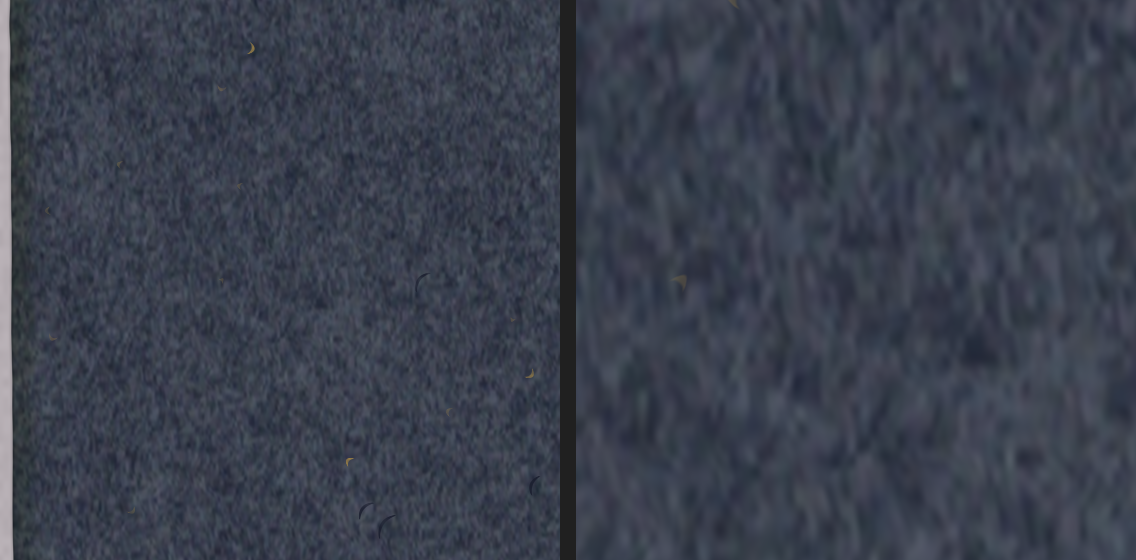
Left, the full canvas; right, a detail of the centre.
This texture is drawn by a three.js fragment shader. Its source:

```glsl
// Slate blue felted paper with a pale strip and a darker, greenish edge at left.
// Stretched value noise forms the upright grain; bent capsules, scattered by
// hash, form the straw coloured flecks and the dark embedded fibres.

varying vec2 vUv;

float hash(vec2 p) {
  vec3 q = fract(vec3(p.xyx) * 0.1031);
  q += dot(q, q.yzx + 33.33);
  return fract((q.x + q.y) * q.z);
}

// Value noise, centred on zero
float noise(vec2 p) {
  vec2 cell = floor(p);
  vec2 f = fract(p);
  f = f * f * (3.0 - 2.0 * f);
  float low = mix(hash(cell), hash(cell + vec2(1.0, 0.0)), f.x);
  float high = mix(hash(cell + vec2(0.0, 1.0)), hash(cell + 1.0), f.x);
  return mix(low, high, f.y) - 0.5;
}

vec2 rotate(vec2 p, float angle) {
  float c = cos(angle);
  float s = sin(angle);
  return vec2(c * p.x + s * p.y, c * p.y - s * p.x);
}

// Soft mask of a bent fibre, tapered towards its ends
float fibre(vec2 p, float angle, float halfLength, float width, float bend) {
  p = rotate(p, angle);
  float along = p.x / halfLength;
  p.y += bend * halfLength * (along * along - 0.4);
  p.x -= clamp(p.x, -halfLength, halfLength);
  float taper = width * (1.0 - 0.5 * min(along * along, 1.0));
  return 1.0 - smoothstep(taper - 0.001, taper + 0.0015, length(p));
}

// Brightness of the felt: fine upright hairs over softer clumps
float feltGrain(vec2 p) {
  p += 0.006 * vec2(noise(p * 37.0), noise(p * 37.0 + 50.0));
  float grain = 0.085 * noise(rotate(p, 0.12) * vec2(190.0, 100.0) + 11.0);
  grain += 0.080 * noise(rotate(p, -0.2) * vec2(135.0, 75.0) + 300.0);
  grain += 0.050 * noise(rotate(p, 0.5) * vec2(68.0, 52.0) + 70.0);
  grain += 0.030 * noise(p * 24.0 + 130.0);
  grain += 0.022 * noise(p * 7.0 + 210.0);
  return grain;
}

void main() {
  vec2 uv = vUv;

  // Felt with faint drifts of hue
  vec3 color = vec3(0.226, 0.249, 0.304) + feltGrain(uv) * vec3(1.0, 1.0, 0.97);
  vec2 huePoint = uv * vec2(105.0, 65.0);
  color += 0.026 * vec3(noise(huePoint + 400.0), noise(huePoint + 500.0), noise(huePoint + 600.0));

  // Worn greenish shade beside the strip
  float edge = mix(0.0235, 0.0175, uv.y) + 0.002 * noise(vec2(uv.y * 22.0, 3.0));
  float wornWidth = 0.045 + 0.02 * noise(vec2(uv.x * 30.0, uv.y * 40.0));
  float worn = 1.0 - smoothstep(0.4, 1.2, (uv.x - edge) / wornWidth);
  color *= mix(vec3(1.0), vec3(0.84, 0.87, 0.74), worn * mix(0.65, 1.0, uv.y));

  // Straw flecks, from faint to bright
  for (int i = 0; i < 12; i++) {
    float id = float(i);
    vec2 center = vec2(1.0 - 0.92 * hash(vec2(id, 7.3)), hash(vec2(id, 19.7)));
    float strength = id < 3.0 ? 0.8 : 0.3;
    float halfLength = mix(0.003, 0.007, hash(vec2(id, 31.1))) + 0.004 * step(id, 2.0);
    float angle = 6.283 * hash(vec2(id, 43.9));
    float fleck = fibre(uv - center, angle, halfLength, 0.0025, 0.6);
    float patchy = 0.85 + 0.6 * noise(uv * 210.0);
    color = mix(color, vec3(0.62, 0.51, 0.27), fleck * strength * patchy);
  }

  // Dark curved fibres, mostly towards the right
  for (int i = 0; i < 4; i++) {
    float id = float(i);
    vec2 center = vec2(0.6 + 0.38 * hash(vec2(id, 57.7)), hash(vec2(id, 63.1)));
    float angle = mix(0.6, 1.3, hash(vec2(id, 71.5)));
    float halfLength = mix(0.014, 0.032, hash(vec2(id, 83.3)));
    float strand = fibre(uv - center, angle, halfLength, 0.0025, 0.4);
    float broken = clamp(0.85 + 0.9 * noise(uv * 90.0), 0.0, 1.0);
    color = mix(color, vec3(0.10, 0.115, 0.18), 0.85 * strand * broken);
  }

  // Pale strip with a thin shadow along the paper's edge
  color *= 1.0 - 0.22 * (1.0 - smoothstep(0.0, 0.006, abs(uv.x - edge)));
  vec3 strip = vec3(0.71, 0.68, 0.70) + 0.04 * noise(uv * vec2(90.0, 60.0));
  strip *= 1.0 - 0.1 * smoothstep(edge - 0.006, edge, uv.x);
  color = mix(strip, color, smoothstep(edge - 0.0015, edge + 0.0015, uv.x));

  gl_FragColor = vec4(color, 1.0);
}
```
